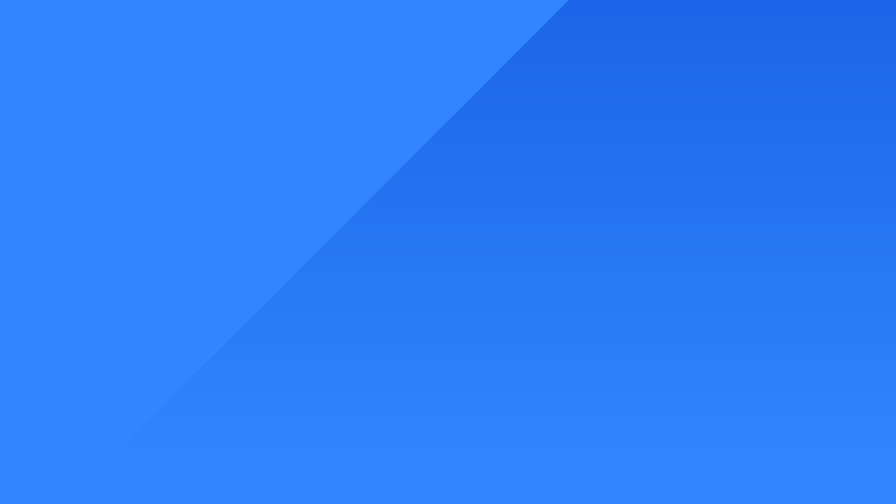
Reproduce this background procedurally as a WebGL 1 fragment shader.

```glsl
precision mediump float;

uniform vec2 u_resolution;

const vec3 SKY_BLUE = vec3(0.2, 0.522, 1.0);
const vec3 DEEP_BLUE = vec3(0.104, 0.398, 0.908);
const float EDGE_OFFSET = 0.1285;
const float FADE_BOTTOM = 0.06;
const float FADE_TOP = 1.0;

// Signed distance to a rising 45 degree line, positive on its right
float diagonalDistance(vec2 p, float offset) {
  return (p.x - p.y - offset) * 0.70711;
}

// Antialiased coverage of the positive side of a distance
float coverage(float dist, float pixel) {
  return clamp(dist / pixel + 0.5, 0.0, 1.0);
}

// Linear ramp from 0 to 1 between two heights
float ramp(float low, float high, float y) {
  return clamp((y - low) / (high - low), 0.0, 1.0);
}

void main() {
  // Canvas heights as units
  vec2 p = gl_FragCoord.xy / u_resolution.y;
  float pixel = 1.0 / u_resolution.y;

  // Shaded panel that fades into the flat field below
  float panel = coverage(diagonalDistance(p, EDGE_OFFSET), pixel);
  float shade = ramp(FADE_BOTTOM, FADE_TOP, p.y);

  gl_FragColor = vec4(mix(SKY_BLUE, DEEP_BLUE, panel * shade), 1.0);
}
```
